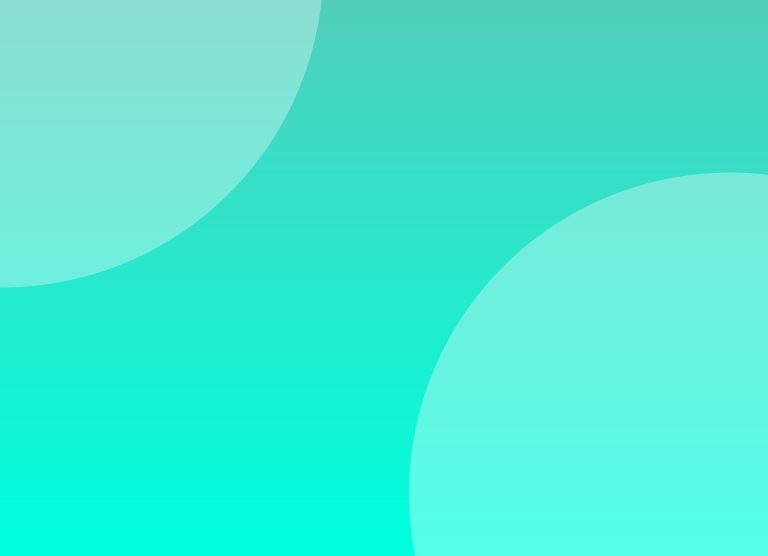
Write a WebGL 1 fragment shader that draws this background.

```glsl
precision highp float;
// Draws a mint-to-turquoise vertical gradient with two large translucent discs.

uniform vec2 u_resolution;

// Background colours
const vec3 TOP_COLOR = vec3(0.318, 0.812, 0.733);
const vec3 BOTTOM_COLOR = vec3(0.0, 1.0, 0.867);
const float GRADIENT_START = 0.03; // height where the bottom colour ends

// Discs, in units of the canvas height
const vec2 UPPER_CENTER = vec2(0.0036, 1.061);
const vec2 LOWER_CENTER = vec2(1.3135, 0.1116);
const float DISC_RADIUS = 0.578;
const vec3 DISC_COLOR = vec3(1.0);
const float DISC_OPACITY = 0.333;

// Coverage of a disc, with an edge one pixel wide
float discMask(vec2 point, vec2 center, float pixel) {
  float edgeDistance = length(point - center) - DISC_RADIUS;
  return clamp(0.5 - edgeDistance / pixel, 0.0, 1.0);
}

void main() {
  float pixel = 1.0 / u_resolution.y;
  vec2 point = gl_FragCoord.xy * pixel;

  // Vertical gradient
  float rise = clamp((point.y - GRADIENT_START) / (1.0 - GRADIENT_START), 0.0, 1.0);
  vec3 color = mix(BOTTOM_COLOR, TOP_COLOR, rise);

  // Translucent discs
  color = mix(color, DISC_COLOR, DISC_OPACITY * discMask(point, UPPER_CENTER, pixel));
  color = mix(color, DISC_COLOR, DISC_OPACITY * discMask(point, LOWER_CENTER, pixel));

  gl_FragColor = vec4(color, 1.0);
}
```
